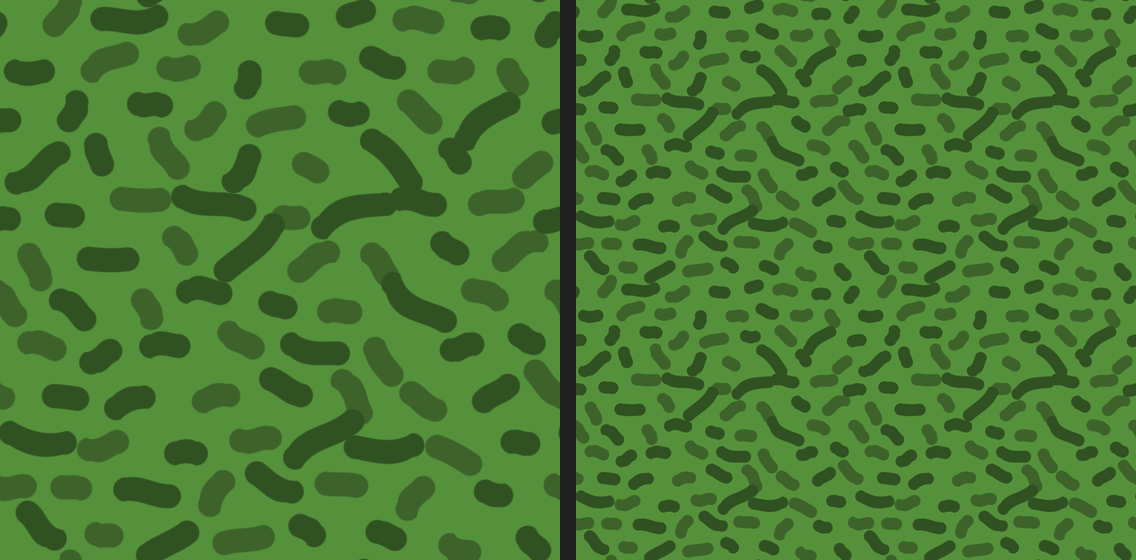
Left, the tile; right, the same tile 2 across and 2 down.
Give the GLSL for this pattern, as a WebGL 1 fragment shader.

```glsl
precision highp float;
// Short, slightly bent grass strokes in two dark greens on a flat lighter green.
// Each cell of a staggered 8 x 12 grid holds one rounded stroke with hashed length,
// tilt and bend; wrapped cell ids and whole-period sines make the square tile.

uniform vec2 u_resolution;

const float TAU = 6.2831853;
const vec2 GRID = vec2(8.0, 12.0);

// Four random values from 0 to 1 for one cell.
vec4 hash4(vec2 cell) {
  vec4 seed = vec4(dot(cell, vec2(12.99, 78.23)), dot(cell, vec2(39.35, 11.14)),
                   dot(cell, vec2(73.16, 52.24)), dot(cell, vec2(26.65, 94.67)));
  return fract(sin(seed + vec4(1.3, 2.7, 4.1, 5.9)) * 4375.85);
}

// Signed distance to a round-ended stroke along x, bowed and slightly S-shaped.
float bentStroke(vec2 p, float halfLength, float bow, float sway) {
  float t = clamp(p.x / halfLength, -1.0, 1.0);
  p.y -= halfLength * (bow + sway * t) * (1.0 - t * t);
  return length(vec2(p.x - t * halfLength, p.y)) - 0.0215;
}

void main() {
  vec2 uv = gl_FragCoord.xy / u_resolution;
  float darkDist = 1.0;
  float midDist = 1.0;

  for (int j = -1; j <= 1; j++) {
    float row = floor(uv.y * GRID.y) + float(j);
    float stagger = 0.5 * mod(row, 2.0);
    for (int i = -1; i <= 1; i++) {
      float column = floor(uv.x * GRID.x - stagger) + float(i);
      vec2 id = mod(vec2(column, row), GRID);
      vec4 shape = hash4(id);
      vec4 place = hash4(id + 31.0);

      // Shared sine drift breaks up the rows; the jitter is per stroke.
      vec2 center = (vec2(column + stagger, row) + 0.5) / GRID;
      vec2 drift = vec2(0.012 * sin(TAU * (3.0 * center.y - center.x)),
                        0.016 * sin(TAU * (2.0 * center.x + center.y)));
      center += drift + (place.xy - 0.5) * vec2(0.024, 0.016);

      // Evenly spread the two tones; dark strokes are sometimes much longer.
      bool isDark = fract(dot(id, vec2(0.618, 0.414)) + 0.3 * place.z) < 0.58;
      float halfLength = isDark ? 0.014 + 0.047 * pow(shape.x, 2.5)
                                : 0.013 + 0.022 * shape.x;

      // Mostly shallow tilts, a few steep; long strokes lie flatter.
      float lean = 2.0 * shape.y - 1.0;
      float angle = lean * (0.55 + 0.8 * lean * lean) * (1.2 - 10.0 * halfLength);
      float c = cos(angle);
      float s = sin(angle);
      vec2 q = uv - center;
      q = vec2(c * q.x + s * q.y, c * q.y - s * q.x);

      float bow = 0.5 * (shape.z - 0.5);
      float sway = 0.5 * (shape.w - 0.5);
      float d = bentStroke(q, halfLength, bow, sway);
      if (isDark) darkDist = min(darkDist, d);
      else midDist = min(midDist, d);
    }
  }

  // Paint the mid tone first, then the dark strokes over it.
  vec3 grass = vec3(0.333, 0.569, 0.227);
  vec3 midGreen = vec3(0.24, 0.39, 0.17);
  vec3 darkGreen = vec3(0.19, 0.318, 0.135);
  float edge = 1.0 / u_resolution.y;
  vec3 color = mix(midGreen, grass, smoothstep(-edge, edge, midDist));
  color = mix(darkGreen, color, smoothstep(-edge, edge, darkDist));
  gl_FragColor = vec4(color, 1.0);
}
```
